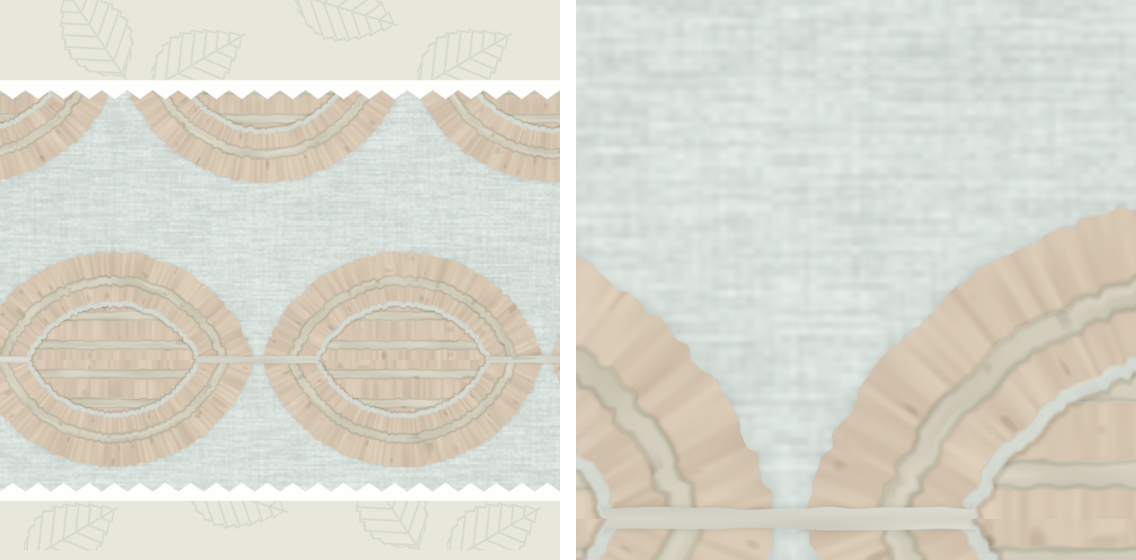
Left: the whole. Right: its middle third, enlarged.
A Shadertoy shader for this pattern:

```glsl
// A strip of linen with pinked edges, embroidered with staggered rows of lenses,
// laid over cream paper printed with leaf outlines. Each lens is two mirrored arcs;
// its depth from the edge selects satin bands, cords and a striped core.
#define PERIOD vec2(0.517, 0.508)
#define ORIGIN vec2(0.202, 0.358)
#define ROW_SHIFT 0.2695
#define ARC_RADIUS 0.2604
#define ARC_OFFSET 0.069
#define THREADS 190.0
#define TEETH 22.0
#define TOOTH_HEIGHT 0.016
#define LEAF_LINE 0.0016
#define LINEN vec3(0.845, 0.875, 0.855)
#define TAN vec3(0.885, 0.825, 0.745)
#define CORD vec3(0.875, 0.855, 0.790)

float hash(vec2 p) {
    vec3 h = fract(vec3(p.xyx) * 0.1031);
    h += dot(h, h.yzx + 33.33);
    return fract((h.x + h.y) * h.z);
}

float noise(vec2 p) {
    vec2 i = floor(p), f = fract(p);
    f = f * f * (3.0 - 2.0 * f);
    return mix(mix(hash(i), hash(i + vec2(1, 0)), f.x),
               mix(hash(i + vec2(0, 1)), hash(i + vec2(1, 1)), f.x), f.y);
}

// Coverage of the side where the distance is negative
float cover(float d) {
    float px = 1.0 / iResolution.y;
    return 1.0 - smoothstep(-px, px, d);
}

float between(float v, float lo, float hi) {
    return cover(max(lo - v, v - hi));
}

// Ink of one serrated leaf; q.x runs from stalk to tip
float leafInk(vec2 q) {
    float t = q.x / 0.098, side = abs(q.y);
    float tooth = fract(t * 5.0);
    float width = 0.060 * (1.0 - t * t) * (1.0 - 0.3 * t)
                - 0.006 * min(tooth / 0.8, (1.0 - tooth) / 0.2);
    float edge = (side - width) / 1.25;
    float outline = max(abs(edge), abs(q.x) - 0.098);
    float rib = max(side, abs(q.x + 0.015) - 0.11);
    float slant = (fract((q.x - 0.75 * side) / 0.026) - 0.5) * 0.026;
    float vein = max(max(abs(slant) / 1.25, edge), abs(q.x) - 0.09);
    return cover(min(min(outline, rib), vein) - LEAF_LINE);
}

vec3 paper(vec2 p) {
    float ink = 0.0;
    // Two kinds of leaf, two of each on the upper and lower margins
    for (int i = 0; i < 8; i++) {
        float k = float(i & 1);
        bool low = (i & 2) != 0, upright = i > 3;
        vec2 slanted = low ? vec2(0.124 + 0.755 * k, 0.043) : vec2(0.352 + 0.475 * k, 0.889);
        vec2 other = low ? vec2(0.693 - 0.274 * k, 0.102 + 0.013 * k)
                         : vec2(0.167 + 0.448 * k, 0.945 + 0.039 * k);
        float angle = upright ? mix(2.16, -0.3, k) : 0.53;
        vec2 q = p - (upright ? other : slanted), axis = vec2(cos(angle), sin(angle));
        ink = max(ink, leafInk(vec2(dot(q, axis), axis.x * q.y - axis.y * q.x)));
    }
    ink *= cover(0.017 - p.y);
    return mix(vec3(0.908, 0.904, 0.858), vec3(0.825, 0.838, 0.798), ink * 0.85);
}

vec3 linen(vec2 p) {
    float weft = noise(p * vec2(28.0, 260.0)) - 0.5;
    float warp = noise(p * vec2(240.0, 22.0) + 31.0) - 0.5;
    float grain = noise(p * vec2(190.0, 230.0) + 70.0) - 0.5;
    float cloud = noise(p * vec2(7.0, 16.0)) - 0.5;
    return LINEN + 0.060 * weft + 0.028 * warp + 0.045 * grain + 0.018 * cloud;
}

// Yarn shaded by threads that run along s.y
vec3 yarn(vec3 base, vec2 s) {
    float thread = noise(s * vec2(THREADS, 18.0));
    float clump = noise(s * vec2(45.0, 24.0) + 17.0);
    float fleck = smoothstep(0.83, 0.98, noise(s * vec2(75.0, 45.0) + 53.0));
    return base - vec3(0.14, 0.145, 0.15) * (0.45 * thread + 0.30 * clump - 0.03) - 0.07 * fleck;
}

vec3 embroidery(vec3 cloth, vec2 p) {
    // Staggered repeat
    float row = round((p.y - ORIGIN.y) / PERIOD.y);
    vec2 q = p - ORIGIN - vec2(ROW_SHIFT, PERIOD.y) * row;
    q.x -= PERIOD.x * round(q.x / PERIOD.x);
    vec2 arm = vec2(q.x, abs(q.y) + ARC_OFFSET);
    float arc = atan(arm.x, arm.y) * ARC_RADIUS;
    vec2 seed = floor(p * 0.0) + vec2(row * 3.0 + floor((p.x - ORIGIN.x - ROW_SHIFT * row) / PERIOD.x + 0.5), sign(q.y)) * 5.3;
    float ragged = noise(vec2(arc * 130.0, 0.0) + seed * 7.0) - 0.5;
    float depth = ARC_RADIUS - length(arm) + 0.005 * ragged;

    // Cord base, satin bands and striped core
    vec3 across = yarn(TAN, vec2(arc, depth) + seed);
    vec3 color = yarn(CORD, vec2(depth, arc) + seed);
    color = mix(color, across, max(between(depth, 0.0, 0.042), between(depth, 0.060, 0.087)));
    float stripe = abs(q.y - 0.052 * round(q.y / 0.052)) + 0.003 * (noise(p * 90.0) - 0.5);
    vec3 core = mix(yarn(CORD, p.yx + seed), yarn(TAN, p + seed), cover(stripe - 0.0165));
    core -= 0.07 * exp(-pow((stripe - 0.0185) / 0.0018, 2.0));
    color = mix(color, core, cover(0.097 - depth));
    color = mix(color, LINEN - 0.03 * noise(p * 200.0), 0.8 * between(depth, 0.0885, 0.096));

    // Soft creases beside each band
    float crease = min(min(abs(depth - 0.043), abs(depth - 0.059)), abs(depth - 0.098));
    color -= vec3(0.08, 0.08, 0.085) * exp(-pow(crease / 0.0022, 2.0));
    cloth -= 0.055 * exp(-max(-depth, 0.0) / 0.003);
    color = mix(cloth, color, cover(-depth));

    // Cord joining neighbouring lenses
    float stem = max(abs(q.y) - 0.0062 - 0.002 * (noise(p * 60.0) - 0.5), depth - 0.094);
    color -= 0.06 * exp(-max(stem, 0.0) / 0.002) * cover(depth - 0.094);
    vec3 stemYarn = yarn(vec3(0.895, 0.895, 0.855), p.yx * vec2(1.0, 0.7));
    return mix(color, stemYarn, cover(stem));
}

void mainImage(out vec4 fragColor, in vec2 fragCoord) {
    vec2 p = fragCoord / iResolution.y;
    vec3 color = mix(paper(p), vec3(0.995, 0.995, 0.99), between(p.y, 0.1055, 0.857));
    // Pinked upper and lower edges
    float tooth = TOOTH_HEIGHT * abs(fract(p.x * TEETH) * 2.0 - 1.0);
    float edge = max(p.y - 0.823 - tooth, 0.138 - tooth - p.y) / 1.22;
    color = mix(color, embroidery(linen(p), p), cover(edge));
    fragColor = vec4(color, 1.0);
}
```
